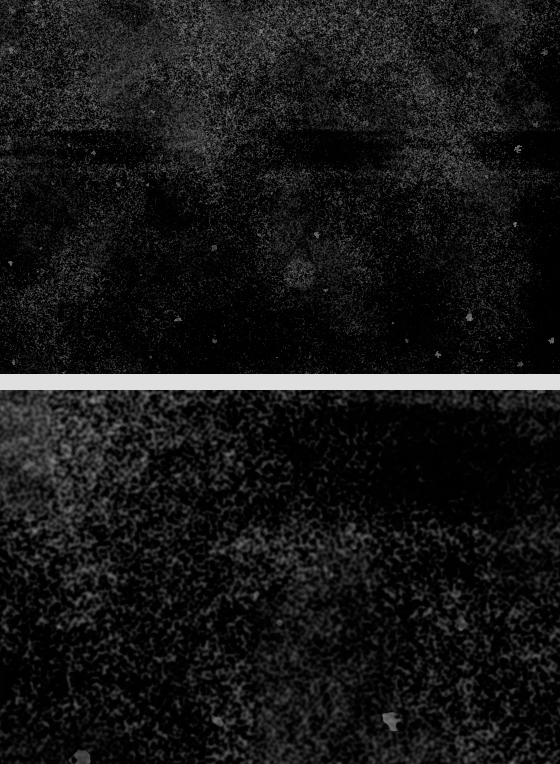
Top, the full canvas; bottom, a detail of the centre.
A Shadertoy shader for this texture:

```glsl
vec2 hash2(vec2 p) {
    vec3 q = fract(p.xyx * vec3(0.1031, 0.1030, 0.0973));
    q += dot(q, q.yzx + 33.33);
    return fract((q.xx + q.yz) * q.zy);
}

vec2 gradient(vec2 cell) {
    float angle = 6.2832 * hash2(cell).x;
    return vec2(cos(angle), sin(angle));
}

// Gradient noise scaled to a deviation of about one
float noise(vec2 p) {
    vec2 i = floor(p), f = fract(p);
    vec2 u = f * f * f * (f * (f * 6.0 - 15.0) + 10.0);
    float a = dot(gradient(i), f);
    float b = dot(gradient(i + vec2(1, 0)), f - vec2(1, 0));
    float c = dot(gradient(i + vec2(0, 1)), f - vec2(0, 1));
    float d = dot(gradient(i + vec2(1, 1)), f - vec2(1, 1));
    return 4.5 * mix(mix(a, b, u.x), mix(c, d, u.x), u.y);
}

vec2 turn(vec2 p) {
    return mat2(0.8, 0.6, -0.6, 0.8) * p;
}

float fbm(vec2 p) {
    float sum = 0.0, weight = 0.82;
    for (int i = 0; i < 6; i++) {
        sum += weight * noise(p);
        p = turn(p) * 2.07 + 11.3;
        weight *= 0.56;
    }
    return sum;
}

float segment(vec2 p, vec2 a, vec2 b) {
    vec2 ab = b - a;
    return length(p - a - ab * clamp(dot(p - a, ab) / dot(ab, ab), 0.0, 1.0));
}

// Small ragged chips scattered one per grid cell
float flecks(vec2 p, float density, float share) {
    vec2 cell = floor(p * density);
    vec2 seed = hash2(cell + 41.0);
    vec2 centre = (cell + 0.2 + 0.6 * hash2(cell + 7.0)) / density;
    float radius = mix(0.0015, 0.009, pow(seed.y, 3.0));
    float d = length(p - centre) + 0.3 * radius * noise(p * 150.0);
    return step(seed.x, share) * (1.0 - smoothstep(radius - 0.0015, radius + 0.0015, d));
}

void mainImage(out vec4 fragColor, in vec2 fragCoord) {
    vec2 p = fragCoord / iResolution.y;
    float right = iResolution.x / iResolution.y;
    float ragged = fbm(p * 9.0 + 3.0);

    // Broad wear: pale top, black foot, cloudy patches
    float tone = mix(-0.85, 0.8, smoothstep(0.05, 1.0, p.y));
    tone += 0.32 * fbm(p * 3.0 + 20.0);
    tone += 0.6 * (smoothstep(-0.3, 0.4, fbm(p * 5.0 + 57.0)) - 0.5);
    tone -= 1.1 * smoothstep(right - 0.13, right, p.x + 0.025 * ragged);
    tone -= 0.5 * (1.0 - smoothstep(0.0, 0.1, p.x + 0.02 * ragged)) * (1.0 - smoothstep(0.3, 0.5, p.y));

    // Horizontal ledges with a dark strip between them
    float edge = p.y + 0.002 * noise(p * vec2(9.0, 3.0));
    float strip = smoothstep(0.54, 0.58, edge) * (1.0 - smoothstep(0.645, 0.655, edge));
    tone -= 0.75 * strip * smoothstep(-0.8, 0.8, noise(vec2(p.x * 3.0, 4.3)));
    tone += 0.45 * exp(-90.0 * abs(edge - 0.54)) + 0.3 * exp(-160.0 * abs(edge - 0.655));
    tone += 0.2 * noise(p * vec2(3.0, 50.0)) * smoothstep(0.45, 0.55, p.y) * (1.0 - smoothstep(0.65, 0.72, p.y));

    // Flaked plaster above the strip and a round stain below
    float flake = smoothstep(0.65, 0.66, edge) * (1.0 - smoothstep(0.72, 0.735, p.y + 0.015 * ragged));
    tone += 0.4 * flake * smoothstep(0.35, 0.6, p.x) * (1.0 - smoothstep(0.9, 1.1, p.x));
    float stain = length(p - vec2(0.8, 0.265)) + 0.003 * ragged;
    tone += 0.75 * (1.0 - smoothstep(0.036, 0.046, stain));

    // Fine grit, calmer on the smooth flakes
    float grit = 0.62 * noise(turn(p) * 235.0) + 0.48 * noise(turn(turn(p)) * 125.0 + 9.0);
    grit += 0.28 * noise(turn(p) * 48.0 + 31.0);
    grit *= 1.0 - 0.35 * smoothstep(0.2, 0.9, fbm(p * 4.0 + 83.0));

    // Thin scratches on the upper half
    float scratches = 0.0;
    for (int i = 0; i < 6; i++) {
        vec2 seed = hash2(vec2(float(i) * 5.0 + 2.0, 17.0));
        vec2 start = vec2(0.25 + seed.x * 0.8, 0.7 + 0.2 * seed.y);
        vec2 reach = vec2(0.08 * (seed.y - 0.5), 0.13);
        if (i > 3) reach = vec2(0.16, 0.02);
        float d = segment(p, start, start + reach);
        scratches = max(scratches, 1.0 - smoothstep(0.0004, 0.002, d));
    }
    tone += 0.6 * scratches * smoothstep(-0.8, 0.5, noise(p * 25.0));

    // Soft black floor, then pale chips
    float level = 0.055 + 0.12 * (tone + grit);
    float grey = 0.5 * (level + sqrt(level * level + 0.0014));
    float chips = max(flecks(p, 9.0, 0.3), 0.7 * flecks(p + 3.7, 17.0, 0.15));
    grey = mix(grey, 0.43 + 0.07 * grit, 0.85 * chips);

    fragColor = vec4(vec3(clamp(grey, 0.0, 0.6)), 1.0);
}
```
